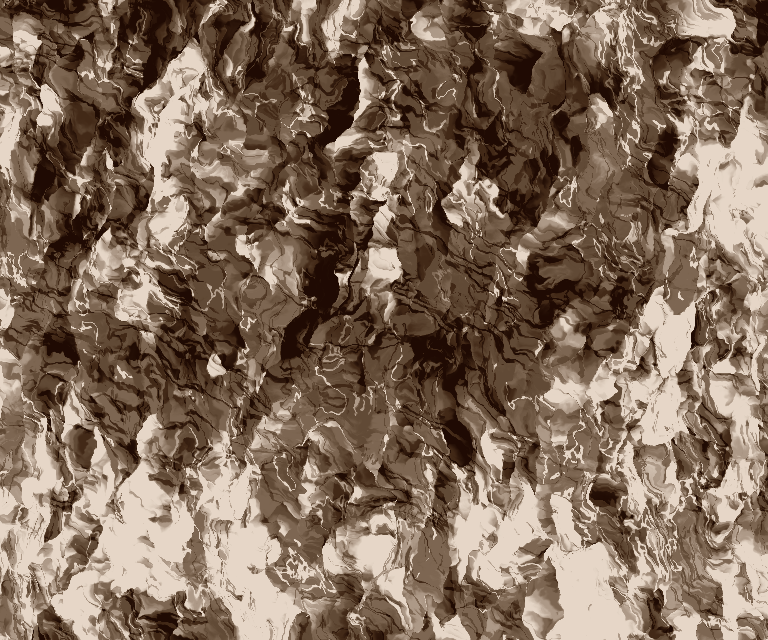
Give the GLSL for this texture, as a Shadertoy shader.

```glsl
// Crumpled bronze foil: bright upright shards, calm olive facets and dark ragged creases.

float hash(vec2 p) {
    return fract(sin(dot(p, vec2(127.1, 311.7))) * 43758.5453);
}

vec2 hash2(vec2 p) {
    return vec2(hash(p), hash(p + 57.3));
}

mat2 rotation(float angle) {
    float c = cos(angle), s = sin(angle);
    return mat2(c, -s, s, c);
}

float valueNoise(vec2 p) {
    vec2 cell = floor(p), f = fract(p);
    f = f * f * (3.0 - 2.0 * f);
    float low = mix(hash(cell), hash(cell + vec2(1, 0)), f.x);
    float high = mix(hash(cell + vec2(0, 1)), hash(cell + vec2(1, 1)), f.x);
    return mix(low, high, f.y);
}

float fbm(vec2 p) {
    float sum = 0.0, weight = 0.533;
    for (int i = 0; i < 4; i++) {
        sum += weight * valueNoise(p);
        p = rotation(0.6) * p * 2.03 + 17.1;
        weight *= 0.5;
    }
    return sum;
}

vec2 warp(vec2 p, float scale, float amount) {
    return amount * (vec2(fbm(p * scale), fbm(p * scale + 41.7)) - 0.5);
}

// Tilted flat facets with softened borders; x is brightness, y is a random id
vec2 facets(vec2 p, float sharpness, float tilt) {
    vec2 home = floor(p), sum = vec2(0.0);
    float total = 1e-20;
    for (int j = -1; j <= 1; j++)
    for (int i = -1; i <= 1; i++) {
        vec2 cell = home + vec2(i, j);
        vec2 offset = p - cell - hash2(cell);
        float weight = exp(-sharpness * dot(offset, offset));
        vec2 slope = 2.0 * hash2(cell + 9.2) - 1.0;
        float shade = 2.0 * hash(cell + 3.7) - 1.0 + tilt * dot(offset, slope);
        sum += weight * vec2(shade, hash(cell + 23.9));
        total += weight;
    }
    return sum / total;
}

// Thin lines along the middle level of a stretched noise
float creases(vec2 p, float width) {
    float ridge = abs(fbm(p) - 0.5);
    return 1.0 - smoothstep(width * 0.4, width, ridge);
}

vec3 foilColor(float tone) {
    vec3 color = vec3(0.12, 0.04, 0.01);
    color = mix(color, vec3(0.26, 0.16, 0.09), smoothstep(0.02, 0.10, tone));
    color = mix(color, vec3(0.38, 0.29, 0.21), smoothstep(0.12, 0.25, tone));
    color = mix(color, vec3(0.49, 0.40, 0.32), smoothstep(0.33, 0.52, tone));
    color = mix(color, vec3(0.68, 0.60, 0.53), smoothstep(0.62, 0.76, tone));
    return mix(color, vec3(0.90, 0.84, 0.78), smoothstep(0.79, 0.91, tone));
}

void mainImage(out vec4 fragColor, in vec2 fragCoord) {
    vec2 p = fragCoord / iResolution.y;
    vec2 bent = p + warp(p, 5.0, 0.10) + warp(p, 26.0, 0.035);

    // Folds from broad to fine, each one displaced by the fold before
    vec2 broad = facets(rotation(0.15) * bent * vec2(11.0, 5.0), 60.0, 0.8);
    vec2 shardPoint = rotation(-0.2) * bent * vec2(27.0, 10.0) + 0.6 * broad;
    vec2 shard = facets(shardPoint, 50.0, 1.3);
    vec2 chipPoint = rotation(0.5) * bent * vec2(50.0, 34.0) + 0.8 * shard;
    vec2 chip = facets(chipPoint, 28.0, 1.5);

    // Broad light and dark regions, brighter near the bottom
    float region = 2.8 * (fbm(p * 3.2 + 6.4) - 0.5) + 0.25 * (0.5 - p.y);
    float calm = smoothstep(0.52, 0.60, broad.y) * smoothstep(0.2, 0.4, shard.y);
    float light = region + 0.55 * broad.x + 0.65 * shard.x;
    light += 0.45 * chip.x * (1.0 - 0.7 * calm);
    light = mix(light, -0.06 + 0.12 * light, 0.75 * calm);

    // Slanting dark creases in shade, steep ones across the bright foil
    vec2 slanted = rotation(-0.45) * bent * vec2(13.0, 46.0);
    vec2 steep = rotation(0.25) * bent * vec2(42.0, 12.0);
    float shade = 1.0 - smoothstep(-0.1, 0.45, light);
    float patches = smoothstep(0.42, 0.58, fbm(p * 8.0 + 31.0));
    light -= 0.75 * creases(slanted, 0.06) * mix(0.25, 1.0, shade * patches);
    light -= 0.45 * creases(steep + shard, 0.03);

    // Narrow glints on raised folds
    float glint = creases(steep * 0.8 + slanted * 0.3 + 63.0, 0.035);
    light += 0.8 * glint * smoothstep(0.4, 0.6, shard.y);

    float grain = 0.35 * (fbm(bent * vec2(75.0, 110.0)) - 0.5);
    float tone = 1.0 / (1.0 + exp(-2.9 * (light + grain + 0.08)));
    fragColor = vec4(foilColor(tone), 1.0);
}
```
